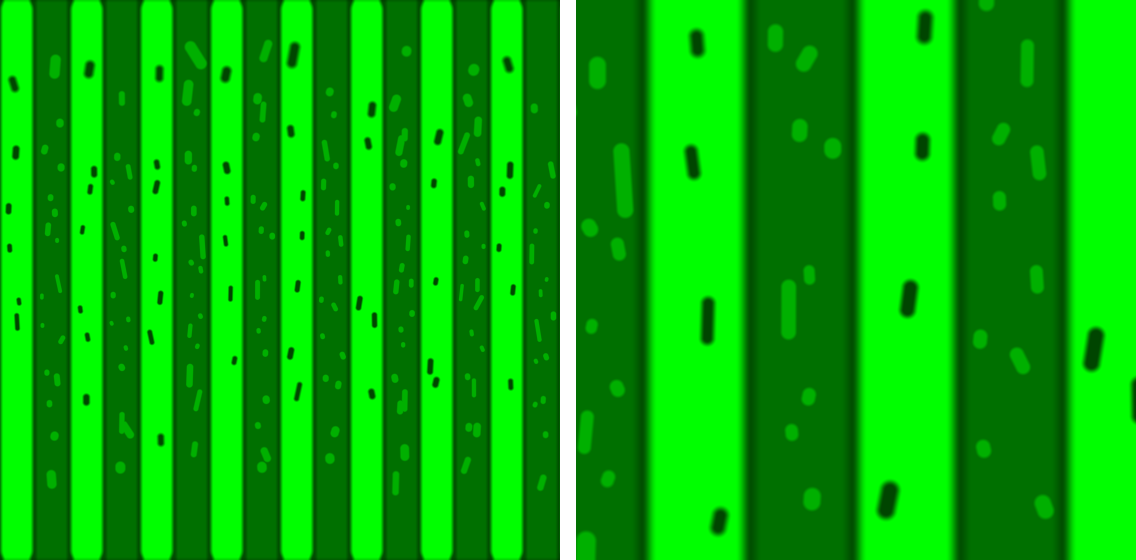
Left, the full canvas; right, a detail of the centre.
This pattern is drawn by a WebGL 1 fragment shader. Its source:

```glsl
precision highp float;

uniform vec2 u_resolution;

const float STRIPES = 8.0;
const float LIGHT_CENTER = 0.24;
const float DARK_CENTER = 0.75;
const int PALE_SLOTS = 20;
const int DARK_SLOTS = 7;

float hash(vec2 p) {
    vec3 q = fract(vec3(p.xyx) * 0.1031);
    q += dot(q, q.yzx + 33.33);
    return fract((q.x + q.y) * q.z);
}

// Signed random value in -1..1 for one property of one fleck
float jitter(vec2 id, float property) {
    return 2.0 * hash(id * 7.31 + property * 19.7) - 1.0;
}

// Soft tilted capsule around the origin
float fleck(vec2 p, float tilt, float halfLength, float radius, float blur) {
    vec2 axis = vec2(sin(tilt), cos(tilt));
    float along = clamp(dot(p, axis), -halfLength, halfLength);
    float dist = length(p - axis * along) - radius;
    return 1.0 - smoothstep(-blur, blur, dist);
}

// Flecks grow and soften away from the middle height
float poleGrowth(float y) {
    float t = (y - 0.5) / 0.42;
    return t * t;
}

// Slot index to a height, packed more closely around the middle
float slotHeight(float t, float middle, float spread) {
    float s = 2.0 * t - 1.0;
    return middle + spread * s * (0.75 + 0.25 * s * s);
}

float paleFlecks(vec2 uv, float stripe, float pixel) {
    float cover = 0.0;
    float center = (stripe + DARK_CENTER) / STRIPES;
    for (int i = 0; i < PALE_SLOTS; i++) {
        float k = float(i);
        vec2 id = vec2(stripe + 3.0, k + 11.0);
        float t = (k + 0.5 + 0.5 * jitter(id, 1.0)) / float(PALE_SLOTS);
        float y = slotHeight(t, 0.52, 0.39);
        float grow = poleGrowth(y);
        float side = 2.0 * mod(k, 2.0) - 1.0;
        float x = center + (side * 0.0105 + 0.0095 * jitter(id, 2.0)) * (1.0 - 0.5 * min(grow, 1.0));
        float bend = jitter(id, 3.0);
        float tilt = 0.12 * bend + (0.4 + 0.4 * grow) * bend * bend * bend;
        float stretch = hash(id + 41.0);
        float halfLength = 0.001 + 0.017 * stretch * stretch * stretch;
        float radius = 0.0039 * (1.0 + 0.25 * jitter(id, 4.0)) * (1.0 + 1.3 * grow);
        float blur = max(0.0012 + 0.0016 * grow, pixel);
        float present = step(hash(id + 83.0), 0.84);
        cover = max(cover, present * fleck(uv - vec2(x, y), tilt, halfLength, radius, blur));
    }
    return cover;
}

float darkFlecks(vec2 uv, float stripe, float pixel) {
    float cover = 0.0;
    float center = (stripe + LIGHT_CENTER) / STRIPES;
    for (int i = 0; i < DARK_SLOTS; i++) {
        float k = float(i);
        vec2 id = vec2(stripe + 57.0, k + 5.0);
        float t = (k + 0.5 + 0.42 * jitter(id, 1.0)) / float(DARK_SLOTS);
        float y = slotHeight(t, 0.56, 0.36);
        float grow = poleGrowth(y);
        float x = center + 0.016 * jitter(id, 2.0) * (1.0 - 0.5 * min(grow, 1.0));
        float tilt = 0.2 * jitter(id, 3.0) * (1.0 + grow);
        float stretch = hash(id + 29.0);
        float halfLength = 0.003 + 0.009 * stretch * stretch + 0.004 * grow;
        float radius = 0.0042 * (1.0 + 0.15 * jitter(id, 4.0)) * (1.0 + 0.9 * grow);
        float blur = max(0.0022 + 0.0036 * grow, pixel);
        float present = step(hash(id + 67.0), 0.9);
        cover = max(cover, present * fleck(uv - vec2(x, y), tilt, halfLength, radius, blur));
    }
    return cover;
}

void main() {
    vec2 uv = gl_FragCoord.xy / u_resolution;
    float pixel = 0.75 / min(u_resolution.x, u_resolution.y);
    float stripe = floor(uv.x * STRIPES);

    // Distance from the light stripe's axis, pinched at both ends
    float fromAxis = abs(fract(uv.x * STRIPES - LIGHT_CENTER + 0.5) - 0.5);
    float fromEnd = min(uv.y, 1.0 - uv.y);
    float pinch = 1.0 - smoothstep(0.0, 0.022, fromEnd);
    float light = 1.0 - smoothstep(0.185, 0.262, fromAxis + 0.035 * pinch * pinch);

    // Dark stripe with shaded borders, then its pale flecks
    float green = mix(0.30, 0.44, smoothstep(0.25, 0.315, fromAxis));
    green = mix(green, 0.69, paleFlecks(uv, stripe, pixel));

    // Light stripe, then its dark flecks
    green = mix(green, 1.0, light);
    green = mix(green, 0.27, darkFlecks(uv, stripe, pixel));

    // Slight shade along the top and bottom
    green *= mix(0.85, 1.0, smoothstep(0.0, 0.006, fromEnd));
    gl_FragColor = vec4(0.0, green, 0.0, 1.0);
}
```
